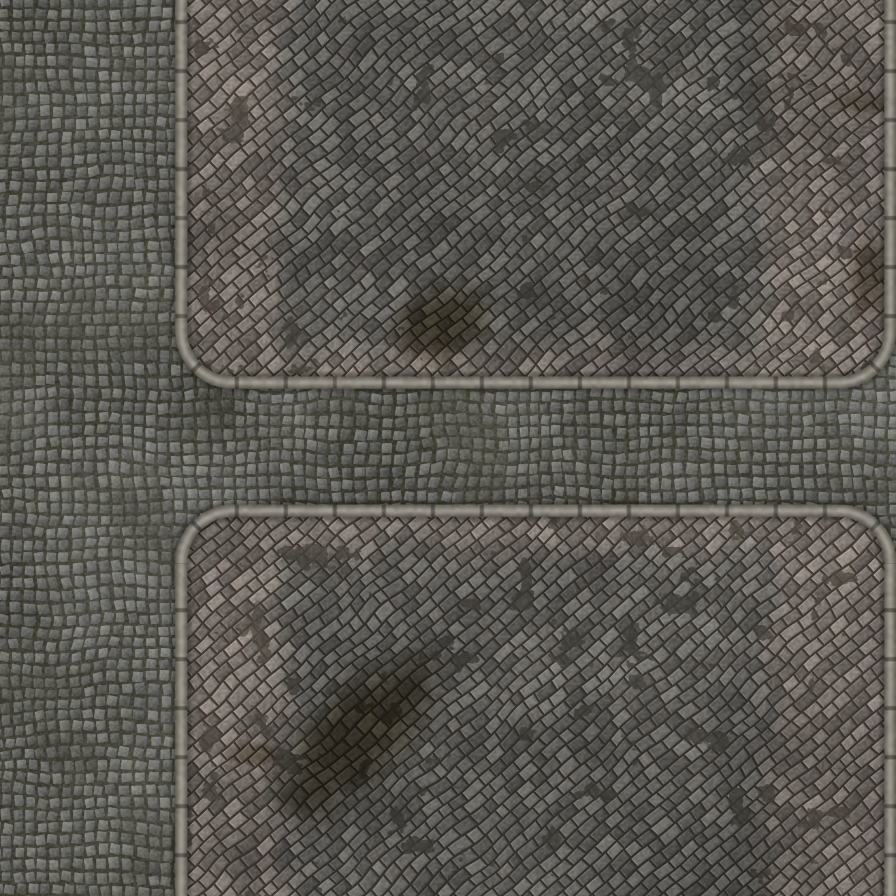
Write a Shadertoy shader that draws this texture.

```glsl
// Two rounded plazas of diagonal brick setts, framed by jointed stone kerbs,
// with a street of small square cobbles between and beside them.
// Jittered grids lay the stones; value noise adds wear, dirt and stains.

const float KERB_HALF = 0.0068;
const float CORNER = 0.058;
const vec2 PLAZA_HALF = vec2(0.3957, 0.5);

float hash(vec2 p) {
    return fract(sin(dot(p, vec2(127.1, 311.7))) * 43758.545);
}

float noise(vec2 p) {
    vec2 i = floor(p), f = fract(p);
    f = f * f * (3.0 - 2.0 * f);
    return mix(mix(hash(i), hash(i + vec2(1, 0)), f.x),
               mix(hash(i + vec2(0, 1)), hash(i + vec2(1, 1)), f.x), f.y);
}

float fbm(vec2 p) {
    float sum = 0.0, amp = 0.5;
    for (int i = 0; i < 4; i++) {
        sum += amp * noise(p);
        p = p * 2.03 + 17.3;
        amp *= 0.5;
    }
    return sum / 0.9375;
}

mat2 rotation(float a) {
    return mat2(cos(a), sin(a), -sin(a), cos(a));
}

float roundedBox(vec2 p, vec2 halfSize, float r) {
    vec2 q = abs(p) - halfSize + r;
    return length(max(q, 0.0)) + min(max(q.x, q.y), 0.0) - r;
}

// Soft elliptical spot with a ragged rim
float stain(vec2 p, vec2 centre, vec2 radius, float angle) {
    float d = length(rotation(-angle) * (p - centre) / radius);
    return 1.0 - smoothstep(0.35, 1.25, d + 0.7 * (fbm(p * 28.0) - 0.5));
}

// Small square cobbles sunk in mossy grout
vec3 cobbles(vec2 p, float px) {
    const float pitch = 0.0138;
    vec2 warp = vec2(noise(p * 16.0), noise(p * 16.0 + 40.0)) - 0.5;
    vec2 g = (p + 0.010 * warp) / pitch;
    g.x += 0.35 * hash(vec2(floor(g.y), 3.0));
    vec2 id = floor(g);
    vec2 jitter = vec2(hash(id), hash(id + 31.0)) - 0.5;
    vec2 q = rotation(0.45 * (hash(id + 7.0) - 0.5)) * (fract(g) - 0.5 - 0.14 * jitter);
    vec2 size = vec2(0.35) + 0.07 * vec2(hash(id + 11.0), hash(id + 19.0));
    float d = roundedBox(q, size, 0.09) * pitch;
    float face = 1.0 - smoothstep(-0.7 * px, 0.7 * px, d);
    float wear = fbm(p * 9.0) - 0.5, grain = noise(p * 420.0) - 0.5;
    float tone = 0.425 + 0.11 * (hash(id + 53.0) - 0.5) + 0.12 * (q.y - q.x);
    vec3 stone = vec3(1.0, 1.0, 0.965) * (tone + 0.09 * grain);
    vec3 grout = vec3(0.275, 0.272, 0.232) + 0.10 * grain;
    float moss = smoothstep(0.56, 0.76, fbm(p * 13.0 + 8.0));
    vec3 col = mix(grout, stone, face * (1.0 - 0.35 * moss));
    return col + 0.13 * wear;
}

// Position of the joint before brick i, shifted at random
float joint(float i, float row) {
    return i + 0.45 * (hash(vec2(i, row)) - 0.5);
}

// Diagonal rows of bricks with uneven lengths and bevelled edges
vec3 bricks(vec2 p, float px) {
    const vec2 size = vec2(0.0195, 0.0132);
    vec2 warp = vec2(noise(p * 24.0), noise(p * 24.0 + 60.0)) - 0.5;
    vec2 g = rotation(-0.72) * (p + 0.007 * warp) / size;
    float row = floor(g.y);
    float x = g.x + 0.5 * row + 0.4 * hash(vec2(row, 5.0));
    float i = floor(x);
    if (x < joint(i, row)) i -= 1.0;
    else if (x > joint(i + 1.0, row)) i += 1.0;
    vec2 low = vec2(x - joint(i, row), fract(g.y)) * size;
    vec2 high = vec2(joint(i + 1.0, row) - x, 1.0 - fract(g.y)) * size;
    float edge = min(min(low.x, low.y), min(high.x, high.y));
    float face = smoothstep(0.0004, 0.0008 + 1.1 * px, edge);
    float lit = 1.0 - smoothstep(0.001, 0.0035, min(low.x, high.y));
    float shade = 1.0 - smoothstep(0.001, 0.0045, min(low.y, high.x));
    float id = hash(vec2(i, row) + 71.0);
    float grain = noise(p * 380.0) - 0.5;
    float tone = 0.385 + 0.15 * (id - 0.5) + 0.09 * lit - 0.05 * shade + 0.09 * grain;
    vec3 col = mix(vec3(0.205, 0.185, 0.165), tone * vec3(1.02, 1.0, 0.96), face);
    float patchMask = smoothstep(0.70, 0.735, fbm(p * 34.0 + 5.0));
    return mix(col, vec3(0.245, 0.235, 0.215) + 0.05 * grain, 0.8 * patchMask);
}

// Pale worn borders, darker middle and brown spills
vec3 weatherPlaza(vec3 col, vec2 p) {
    vec2 w = p + 0.045 * (vec2(fbm(p * 18.0), fbm(p * 18.0 + 30.0)) - 0.5);
    float middle = smoothstep(0.295, 0.34, w.x) * (1.0 - smoothstep(0.84, 0.875, w.x));
    middle *= smoothstep(0.585, 0.635, w.y) + 1.0 - smoothstep(0.365, 0.41, w.y);
    col *= mix(vec3(1.17, 1.13, 1.12), vec3(0.96, 0.97, 0.97), middle);
    col *= 1.0 + 0.38 * (fbm(p * 8.0 + 3.0) - 0.5);
    float spill = stain(p, vec2(0.495, 0.640), vec2(0.058, 0.042), 0.3);
    spill = max(spill, stain(p, vec2(0.40, 0.185), vec2(0.115, 0.058), 0.9));
    spill = max(spill, 0.7 * stain(p, vec2(0.285, 0.16), vec2(0.035, 0.014), 0.0));
    spill = max(spill, 0.7 * stain(p, vec2(0.968, 0.69), vec2(0.025, 0.045), 0.0));
    spill = max(spill, 0.6 * stain(p, vec2(0.96, 0.885), vec2(0.035, 0.014), 0.0));
    return mix(col, col * vec3(0.62, 0.58, 0.49), spill);
}

// Rounded kerb stones; d is the distance from the centre line
vec3 kerb(vec2 p, vec2 local, float d, float px) {
    const float stoneLength = 0.0547;
    vec2 c = abs(local) - PLAZA_HALF + CORNER;
    float along = c.x > c.y ? p.y : p.x;
    if (min(c.x, c.y) > 0.0) along = atan(c.y, c.x) * CORNER;
    float t = abs(fract((along - 0.3737) / stoneLength + 0.5) - 0.5) * stoneLength;
    float gap = 1.0 - smoothstep(0.001, 0.0025 + px, t);
    float dome = 1.0 - smoothstep(0.0, KERB_HALF, abs(d));
    vec3 col = vec3(0.40, 0.385, 0.35) + 0.20 * dome + 0.07 * (noise(p * 190.0) - 0.5);
    return col * (1.0 - 0.36 * gap);
}

void mainImage(out vec4 fragColor, in vec2 fragCoord) {
    vec2 p = fragCoord / iResolution.xy;
    float px = 1.0 / min(iResolution.x, iResolution.y);
    vec2 local = p - vec2(0.598, p.y > 0.5015 ? 1.073 : -0.07);
    float d = roundedBox(local, PLAZA_HALF, CORNER);

    vec3 plaza = weatherPlaza(bricks(p, px), p);
    vec3 col = mix(plaza, cobbles(p, px), smoothstep(-px, px, d));

    // Contact shadow and kerb
    float rim = abs(d) - KERB_HALF;
    col *= 1.0 - 0.30 * (1.0 - smoothstep(0.0, 0.008, rim));
    col = mix(col, kerb(p, local, d, px), 1.0 - smoothstep(-px, px, rim));
    fragColor = vec4(clamp(col, 0.0, 1.0), 1.0);
}
```
